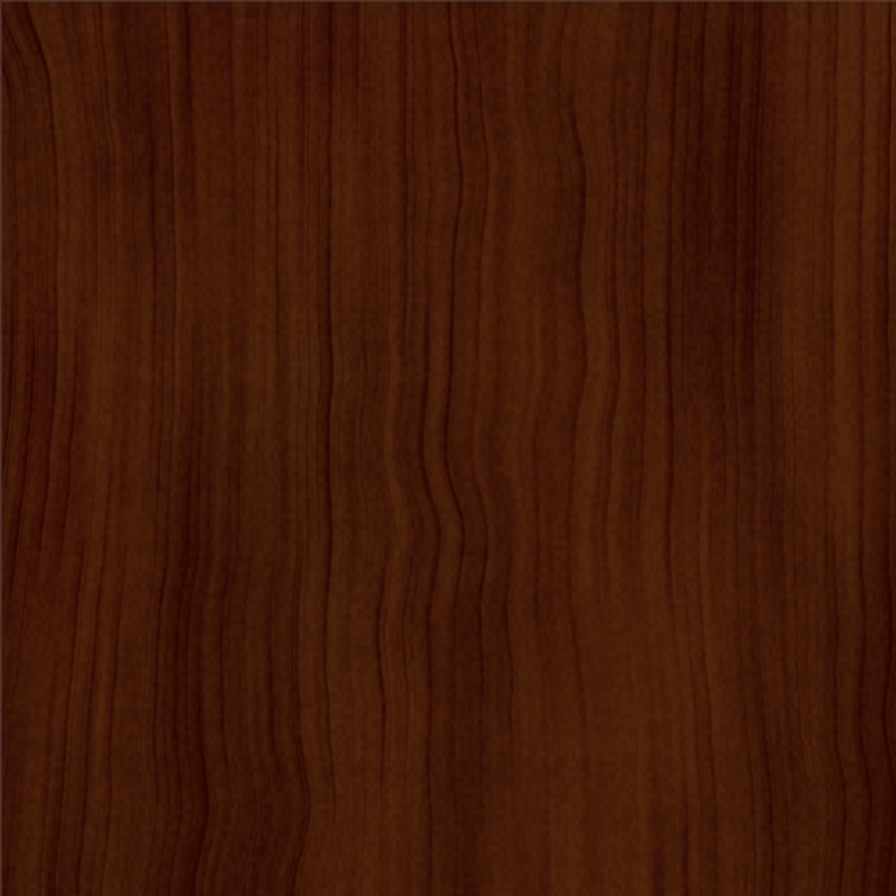
Write a WebGL 2 fragment shader that draws this texture.

```glsl
#version 300 es
precision highp float;

uniform vec2 u_resolution;
out vec4 fragColor;

float hash(vec2 p) {
  vec3 q = fract(vec3(p.xyx) * 0.1031);
  q += dot(q, q.yzx + 33.33);
  return fract((q.x + q.y) * q.z);
}

float noise(vec2 p) {
  vec2 cell = floor(p);
  vec2 f = fract(p);
  f = f * f * (3.0 - 2.0 * f);
  float low = mix(hash(cell), hash(cell + vec2(1.0, 0.0)), f.x);
  float high = mix(hash(cell + vec2(0.0, 1.0)), hash(cell + 1.0), f.x);
  return mix(low, high, f.y);
}

float fbm(vec2 p) {
  float sum = 0.0;
  float weight = 0.53;
  for (int i = 0; i < 4; i++) {
    sum += weight * noise(p);
    p = p * 2.03 + 17.3;
    weight *= 0.5;
  }
  return sum;
}

// Sideways drift of the grain, with short kinks in a few places
float grainAxis(vec2 p) {
  float drift = 0.085 * (noise(p * vec2(2.6, 1.5) + 4.0) - 0.5);
  float knotty = smoothstep(0.45, 0.75, noise(p * vec2(3.5, 2.2) + 31.0));
  float kink = 0.024 * (noise(p * vec2(6.0, 10.0) + 12.0) - 0.5);
  float wobble = 0.003 * (noise(p * vec2(14.0, 24.0) + 50.0) - 0.5);
  return p.x + drift + kink * knotty + wobble;
}

// Thin growth lines: a slow shade followed by a sharp dark edge
float growthLines(float axis, float y, float density, float seed) {
  float phase = axis * density + 2.2 * noise(vec2(axis * 7.0, seed));
  float id = floor(phase);
  float f = fract(phase);
  float shade = 0.35 * smoothstep(0.3, 0.85, f);
  float edge = 0.65 * smoothstep(0.72, 0.87, f);
  float release = 1.0 - smoothstep(0.9, 1.0, f);
  float fade = smoothstep(0.2, 0.65, noise(vec2(id * 7.3 + seed, y * 4.0)));
  return (shade + edge) * release * fade * mix(0.35, 1.0, hash(vec2(id, seed)));
}

void main() {
  vec2 uv = gl_FragCoord.xy / u_resolution;
  float axis = grainAxis(uv);

  // Broad bands, fibres and pores
  float bands = fbm(vec2(axis * 8.0 + 3.0, uv.y * 1.1)) - 0.5;
  float clouds = fbm(uv * vec2(4.0, 3.0) + 60.0) - 0.5;
  float fibres = noise(vec2(axis * 150.0, uv.y * 5.0)) - 0.5;
  float streaks = noise(vec2(axis * 62.0, uv.y * 2.0 + 9.0)) - 0.5;
  float ripple = noise(uv * vec2(8.0, 36.0) + 80.0) - 0.5;
  float pores = noise(uv * vec2(250.0, 170.0)) - 0.5;

  // Wide and narrow growth lines alternate across the board
  float narrow = smoothstep(0.35, 0.6, noise(vec2(axis * 5.0 + 8.0, uv.y * 0.7)));
  float lines = growthLines(axis, uv.y, 36.0, 2.0);
  lines += 0.6 * narrow * growthLines(axis, uv.y, 80.0, 5.0);

  float tone = 0.73 + 1.5 * bands + 0.7 * clouds + 0.5 * fibres;
  tone += 0.42 * streaks + 0.12 * ripple + 0.46 * pores - 0.8 * lines;
  tone = clamp(tone, -0.2, 1.35);

  // Dark red brown to warm brown, with a slight drift in hue
  vec3 darkWood = vec3(0.200, 0.040, 0.010);
  vec3 lightWood = vec3(0.285, 0.119, 0.036);
  vec3 color = mix(darkWood, lightWood, tone);
  float hue = noise(uv * vec2(3.0, 2.0) + 90.0) - 0.5;
  color += hue * vec3(0.010, -0.006, 0.002);

  // Pale worn rim on the left and top
  float rimDistance = min(uv.x, 1.0 - uv.y);
  float rim = 1.0 - smoothstep(0.001, 0.003, rimDistance);
  color = mix(color, vec3(0.36, 0.25, 0.23), 0.7 * rim);

  fragColor = vec4(color, 1.0);
}
```
